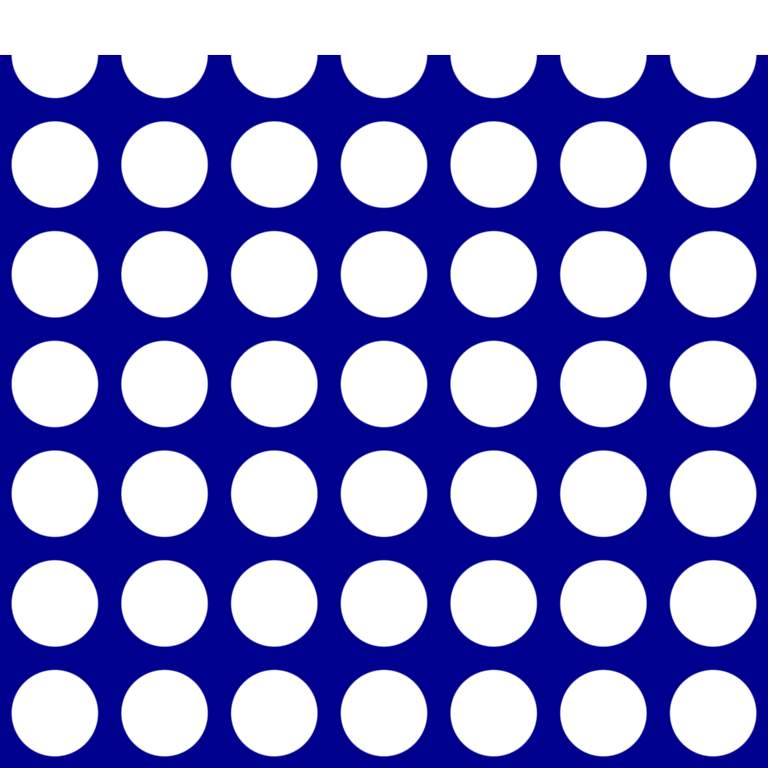
Reproduce this pattern procedurally as a WebGL 2 fragment shader.

```glsl
#version 300 es
precision highp float;
// White polka dots on a navy ground in a 7 by 7 grid, with a plain white band along the top.

uniform vec2 u_resolution;
out vec4 fragColor;

const vec3 NAVY = vec3(0.0, 0.0, 0.56);
const vec3 WHITE = vec3(1.0);
const float REPEATS = 7.0;
const float DOT_RADIUS = 0.394;  // in cells
const float BAND_START = 6.5;    // in cells, through the centres of the top row

// Signed distance to a dot centred in every unit cell
float dotGrid(vec2 p, float radius) {
    return length(fract(p) - 0.5) - radius;
}

// Coverage of a shape from its signed distance
float coverage(float dist, float softness) {
    return 1.0 - smoothstep(-softness, softness, dist);
}

void main() {
    vec2 cell = gl_FragCoord.xy / u_resolution * REPEATS;
    float pixel = REPEATS / min(u_resolution.x, u_resolution.y);

    // Dots and the top band join into one white shape
    float dots = coverage(dotGrid(cell, DOT_RADIUS), pixel);
    float band = coverage(BAND_START - cell.y, 0.5 * pixel);

    fragColor = vec4(mix(NAVY, WHITE, max(dots, band)), 1.0);
}
```
